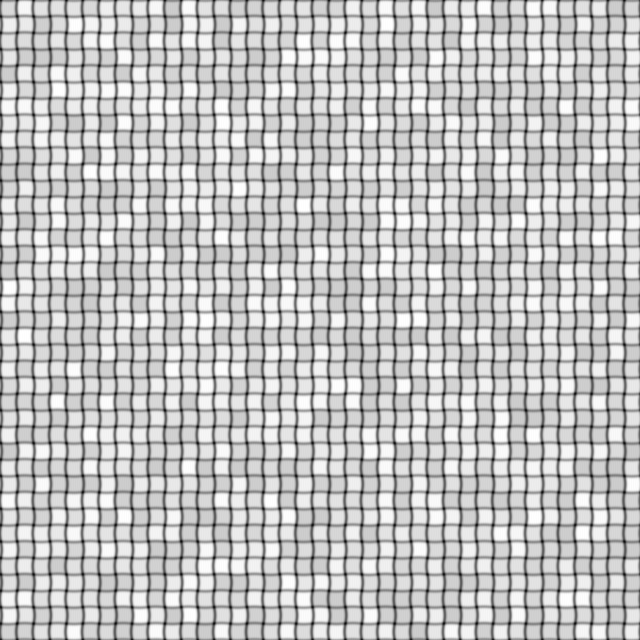
Give the GLSL for this pattern, as a Shadertoy shader.

```glsl
const float PI = 3.14159265;
const float CELLS = 39.0;                   // repeats across and down
const vec2  SWAY = vec2(0.055, 0.03);       // alternating row and column shift, in cells
const float ROW_BIAS = 0.05;                // mean sideways shift, in cells
const vec2  GROOVE_DEPTH = vec2(0.58, 0.37); // darkening at side and top seams
const float GROOVE_POWER = 18.0;            // higher gives narrower seams
const float SEAM_BLEND = 0.09;              // softness between neighbouring tones
const float TONE_MIN = 0.80;
const float TONE_MAX = 1.0;
const float RIB_COUNT = 9.0;                // faint vertical ribs per cell
const float RIB_STRENGTH = 0.008;

float hash(vec2 p) {
    vec3 q = fract(vec3(p.xyx) * 0.1031);
    q += dot(q, q.yzx + 33.33);
    return fract((q.x + q.y) * q.z);
}

float cellTone(vec2 id) {
    return mix(TONE_MIN, TONE_MAX, pow(hash(id + 17.0), 1.15));
}

// Flat tone within each cell, eased across the seams
float blendedTone(vec2 p) {
    vec2 id = floor(p - 0.5);
    vec2 w = smoothstep(0.5 - SEAM_BLEND, 0.5 + SEAM_BLEND, fract(p - 0.5));
    float lower = mix(cellTone(id), cellTone(id + vec2(1.0, 0.0)), w.x);
    float upper = mix(cellTone(id + vec2(0.0, 1.0)), cellTone(id + 1.0), w.x);
    return mix(lower, upper, w.y);
}

// Soft grooves that add up to dark pits at the corners
float pillow(vec2 p) {
    vec2 groove = pow(abs(cos(PI * p)), vec2(GROOVE_POWER));
    return 1.0 - dot(GROOVE_DEPTH, groove);
}

void mainImage(out vec4 fragColor, in vec2 fragCoord) {
    vec2 p = fragCoord / iResolution.y * CELLS;

    // Sway neighbouring rows and columns in opposite directions
    vec2 cell = p + SWAY * sin(PI * p.yx) - vec2(ROW_BIAS, 0.0);

    float rib = RIB_STRENGTH * cos(2.0 * PI * RIB_COUNT * cell.x);
    float shade = blendedTone(cell) * pillow(cell) + rib;
    fragColor = vec4(vec3(clamp(shade, 0.0, 1.0)), 1.0);
}
```
